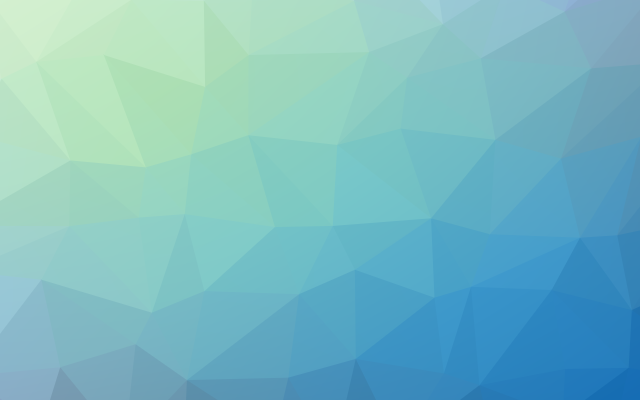
A Shadertoy shader for this background:

```glsl
const float CELL = 0.183;       // mesh spacing, in canvas heights
const float JITTER = 0.37;      // vertex offset, in cells
const float FLATNESS = 0.7;     // 0 = smooth gradient, 1 = flat facets
const float SHADE_RANGE = 0.03; // brightness spread between facets
const vec2 MESH_SHIFT = vec2(0.25, 0.55);

// Colours along the diagonal from top left to bottom right
const vec3 RAMP[5] = vec3[5](
    vec3(0.84, 0.94, 0.82),
    vec3(0.68, 0.88, 0.71),
    vec3(0.475, 0.785, 0.775),
    vec3(0.24, 0.60, 0.80),
    vec3(0.08, 0.42, 0.70));

// Tint growing away from the diagonal, and its change along it
const vec3 SIDE_TINT = vec3(0.055, -0.13, -0.01);
const vec3 SIDE_TINT_SLOPE = vec3(0.4, -0.16, -1.2);

float hash(vec2 p) {
    return fract(sin(dot(p, vec2(127.1, 311.7))) * 43758.5453);
}

float cross2(vec2 a, vec2 b) {
    return a.x * b.y - a.y * b.x;
}

float signedArea(vec2 a, vec2 b, vec2 c) {
    return cross2(b - a, c - a);
}

vec2 meshVertex(vec2 id) {
    vec2 offset = vec2(hash(id), hash(id + 47.3)) - 0.5;
    return id + 2.0 * JITTER * offset;
}

// Smooth colour field; uv spans the canvas
vec3 gradientColor(vec2 uv) {
    uv.y = 1.0 - uv.y;
    float along = clamp(0.5 * (uv.x + uv.y), 0.0, 1.0);
    float across = uv.x - uv.y;
    float stop = min(along * 4.0, 3.999);
    int i = int(stop);
    vec3 base = mix(RAMP[i], RAMP[i + 1], fract(stop));
    vec3 tint = SIDE_TINT + SIDE_TINT_SLOPE * (along - 0.5);
    return base + tint * across * across;
}

// Distance inside the line a-b, positive on its left
float edgeDistance(vec2 p, vec2 a, vec2 b) {
    return cross2(b - a, p - a) / max(length(b - a), 0.0001);
}

// Facet colour in rgb, weighted by its coverage in a
vec4 facet(vec2 p, vec2 a, vec2 b, vec2 c, float pixel, vec2 cellsOnCanvas) {
    float inside = min(edgeDistance(p, a, b),
                   min(edgeDistance(p, b, c), edgeDistance(p, c, a)));
    float coverage = clamp(0.5 + inside / pixel, 0.0, 1.0);
    vec2 center = (a + b + c) / 3.0;
    vec2 samplePoint = mix(p, center, FLATNESS) - MESH_SHIFT;
    vec3 color = gradientColor(samplePoint / cellsOnCanvas);
    color += SHADE_RANGE * (hash(floor(center * 64.0)) - 0.5);
    return vec4(color, 1.0) * coverage;
}

void mainImage(out vec4 fragColor, in vec2 fragCoord) {
    float pixel = 1.0 / (iResolution.y * CELL);
    vec2 cellsOnCanvas = iResolution.xy * pixel;
    vec2 p = fragCoord * pixel + MESH_SHIFT;
    vec2 home = floor(p);
    vec4 sum = vec4(0.0);

    // Split each nearby quad along the diagonal with the fuller triangles
    for (int y = -1; y <= 1; y++) {
        for (int x = -1; x <= 1; x++) {
            vec2 id = home + vec2(x, y);
            vec2 a = meshVertex(id);
            vec2 b = meshVertex(id + vec2(1.0, 0.0));
            vec2 c = meshVertex(id + vec2(1.0, 1.0));
            vec2 d = meshVertex(id + vec2(0.0, 1.0));
            float splitAC = min(signedArea(a, b, c), signedArea(a, c, d));
            float splitBD = min(signedArea(a, b, d), signedArea(b, c, d));
            if (splitAC > splitBD) {
                sum += facet(p, a, b, c, pixel, cellsOnCanvas);
                sum += facet(p, a, c, d, pixel, cellsOnCanvas);
            } else {
                sum += facet(p, a, b, d, pixel, cellsOnCanvas);
                sum += facet(p, b, c, d, pixel, cellsOnCanvas);
            }
        }
    }

    vec3 smoothColor = gradientColor(fragCoord / iResolution.xy);
    vec3 color = sum.a > 0.0 ? sum.rgb / sum.a : smoothColor;
    fragColor = vec4(clamp(color, 0.0, 1.0), 1.0);
}
```
